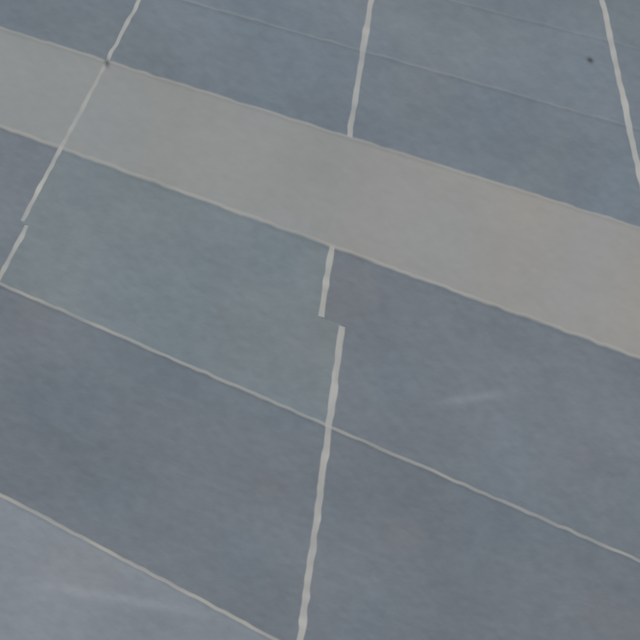
Write a WebGL 1 fragment shader that draws this texture.

```glsl
precision highp float;
// Slate paving seen at a slant: two projective coordinates give the rows and
// columns of slabs, with one pale band, worn mortar joints and a small sideways
// jog in the columns. Layered value noise mottles the stone.
uniform vec2 u_resolution;

float hash(vec2 p) {
  vec3 q = fract(p.xyx * vec3(0.1031, 0.1030, 0.0973));
  q += dot(q, q.yzx + 33.33);
  return fract((q.x + q.y) * q.z);
}

float noise(vec2 p) {
  vec2 i = floor(p), f = fract(p);
  f = f * f * (3.0 - 2.0 * f);
  return mix(mix(hash(i), hash(i + vec2(1, 0)), f.x),
             mix(hash(i + vec2(0, 1)), hash(i + vec2(1, 1)), f.x), f.y);
}

float fbm(vec2 p) {
  float sum = 0.0, amp = 0.5;
  for (int i = 0; i < 4; i++) {
    sum += amp * noise(p);
    p = p * 2.07 + 17.3;
    amp *= 0.55;
  }
  return sum;
}

// Soft stroke of given half width at distance d
float stroke(float d, float halfWidth, float soft) {
  return 1.0 - smoothstep(halfWidth - soft, halfWidth + soft, abs(d));
}

// Soft elongated blot around a centre, along the slant of the streaks
float blot(vec2 p, vec2 centre, vec2 size, float slant) {
  vec2 d = p - centre;
  d.y -= slant * d.x;
  d /= size;
  return exp(-dot(d, d));
}

void main() {
  vec2 p = gl_FragCoord.xy / u_resolution;
  p.y = 1.0 - p.y; // measured down from the far edge
  float soft = max(0.0018, 0.8 / u_resolution.y);
  vec2 grain = vec2(0.93 * p.x + 0.36 * p.y, 0.93 * p.y - 0.36 * p.x);
  float wear = noise(grain * 75.0 + 9.0);
  float patchy = noise(grain * 24.0 + 40.0);
  vec2 wobble = 0.0022 * (vec2(noise(p * 62.0), noise(p * 62.0 + 31.0)) - 0.5);

  // Row coordinate: one unit per course of slabs
  float c = (p.y - 0.307 * p.x) / (1.0 + 0.284 * p.x);
  float v = (0.968 - 1.0 / (c + 0.99)) / 0.1335;
  v += 0.085 * exp(-8.0 * (v - 0.75) * (v - 0.75))
     - 0.025 * exp(-8.0 * (v - 2.0) * (v - 2.0))
     + 0.04 * p.x * exp(-8.0 * v * v);
  float row = floor(v + 0.5);
  float rowDist = (v - row) * 0.123 * (c + 0.99) * (c + 0.99) * (1.0 + 0.284 * p.x);

  // Column coordinate, shifted below the jog
  float jog = p.y - 0.32 * p.x - 0.3365;
  float x0 = (p.x + 0.755 * p.y) / (1.0 + 1.03 * p.y);
  x0 -= step(0.0, jog) * (0.0415 * x0 - 0.0015);
  float u = (x0 - 0.218) / 0.3615;
  float col = floor(u + 0.5);
  float colDist = (u - col) * 0.347 * (1.0 + 1.03 * p.y);

  // Pale band fills the course between rows 0 and 1
  float edge = smoothstep(-soft, soft, rowDist + wobble.y);
  float band = abs(row) < 0.5 ? edge : abs(row - 1.0) < 0.5 ? 1.0 - edge : 0.0;

  // Slab tones
  vec2 slab = vec2(floor(u), floor(v));
  vec3 stone = vec3(0.447, 0.474, 0.503) + 0.012 * (hash(slab + 5.0) - 0.5);
  stone += slab.y < 0.0 ? vec3(0.0, 0.008, 0.012) : vec3(0.0);
  stone += slab.y == 1.0 && slab.x == 0.0 ? vec3(0.018, 0.028, 0.018) : vec3(0.0);
  stone -= slab.y == 2.0 ? 0.014 + 0.008 * (1.0 - p.x) : 0.0;
  stone += slab.y > 2.5 && slab.x < 0.5 ? 0.052 : 0.0;
  vec3 pale = mix(vec3(0.545, 0.56, 0.562), vec3(0.575, 0.572, 0.563), p.x);
  vec3 color = mix(stone, pale, band);

  // Mottling, fine grain and a faint warm to cool drift
  float cloud = fbm(grain * vec2(7.0, 11.0)) - 0.5;
  float fine = fbm(grain * vec2(70.0, 130.0) + 60.0) - 0.5;
  color += (0.055 * cloud + 0.04 * fine) * (1.0 - 0.45 * band);
  color += vec3(0.012, 0.0, -0.012) * (noise(grain * 9.0 + 80.0) - 0.5);

  // Pale scuffs
  float scuff = blot(p, vec2(0.74, 0.622), vec2(0.06, 0.008), -0.14)
              + blot(p, vec2(0.19, 0.935), vec2(0.11, 0.009), 0.18);
  color += 0.05 * scuff * (0.4 + 0.8 * patchy);

  // Row joints: thin and faint far away, stronger nearby
  float depth = row + 2.0;
  float strength = clamp(0.22 + 0.13 * depth, 0.0, 0.85) * (0.65 + 0.5 * patchy);
  strength *= row < 0.0 ? 1.0 - 0.5 * p.x : 1.0;
  float shadow = stroke(rowDist - 0.003, 0.002 + 0.0004 * depth, 0.003);
  color -= 0.025 * shadow * (1.0 - 0.5 * patchy);
  float rowJoint = stroke(rowDist + wobble.y, 0.0011 + 0.00035 * depth, soft);
  color = mix(color, vec3(0.645, 0.64, 0.615), rowJoint * strength);

  // Column joints: wide mortar, broken at the jog and across most of the band
  float present = smoothstep(0.001, 0.0035, abs(jog));
  present *= 1.0 - band * (col > 0.5 ? 1.0 : 0.3);
  float halfWidth = 0.0038 + 0.0012 * p.y + (col > 0.5 ? 0.0004 : -0.0006);
  float colJoint = stroke(colDist + wobble.x, halfWidth + 0.0016 * (wear - 0.5), soft);
  vec3 mortar = vec3(0.665, 0.665, 0.65) + 0.06 * (wear - 0.5);
  color = mix(color, mortar, colJoint * present * (0.72 + 0.26 * patchy));

  // Dark chips
  float chip = blot(p, vec2(0.167, 0.098), vec2(0.004, 0.006), 0.0)
             + blot(p, vec2(0.922, 0.094), vec2(0.005, 0.004), 0.3);
  color = mix(color, vec3(0.25, 0.26, 0.27), min(chip, 1.0) * (0.45 + 0.5 * wear));
  gl_FragColor = vec4(color, 1.0);
}
```
